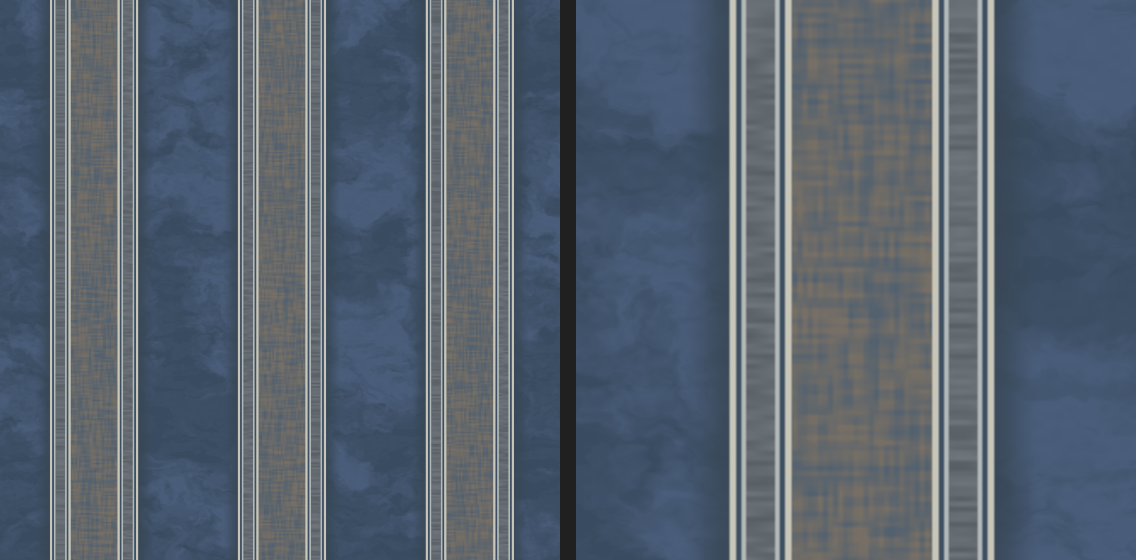
Left: the whole. Right: its middle third, enlarged.
This pattern is drawn by a three.js fragment shader. Its source:

```glsl
// Three woven taupe bands edged with paired cream lines over mottled blue plaster.
varying vec2 vUv;

// Layout, in canvas units
const float PERIOD = 0.3355;
const float FIRST_CENTER = 0.168;
const float BAND_HALF = 0.0775;
const float OUTER_LINE = 0.0768;
const float OUTER_THIN = 0.0703;
const float INNER_THIN = 0.0503;
const float INNER_LINE = 0.0438;
const float LINE_HALF = 0.0020;
const float THIN_HALF = 0.0014;
const float EDGE = 0.0010;
const float SHADE_REACH = 0.030;

// Texture
const float MOTTLE_SCALE = 13.0;
const float THREADS = 330.0;
const float THREAD_STRETCH = 0.14;

// Colours
const vec3 BLUE_LIGHT = vec3(0.290, 0.365, 0.480);
const vec3 BLUE_DARK = vec3(0.225, 0.295, 0.375);
const vec3 BLUE_EDGE = vec3(0.215, 0.275, 0.330);
const vec3 WEAVE_SLATE = vec3(0.325, 0.380, 0.435);
const vec3 WEAVE_TAN = vec3(0.465, 0.435, 0.395);
const vec3 SIDE_GRAY = vec3(0.390, 0.415, 0.440);
const vec3 GAP_BLUE = vec3(0.245, 0.310, 0.385);
const vec3 CREAM = vec3(0.780, 0.775, 0.720);
const vec3 SILVER = vec3(0.700, 0.725, 0.720);

float hash(vec2 p) {
  return fract(sin(dot(p, vec2(127.1, 311.7))) * 43758.5453);
}

float noise(vec2 p) {
  vec2 i = floor(p);
  vec2 f = fract(p);
  f = f * f * (3.0 - 2.0 * f);
  return mix(mix(hash(i), hash(i + vec2(1.0, 0.0)), f.x),
             mix(hash(i + vec2(0.0, 1.0)), hash(i + vec2(1.0, 1.0)), f.x), f.y);
}

float fbm(vec2 p) {
  float sum = 0.0;
  float amp = 0.5;
  for (int i = 0; i < 5; i++) {
    sum += amp * noise(p);
    p = mat2(1.6, 1.2, -1.2, 1.6) * p + 7.3;
    amp *= 0.55;
  }
  return sum;
}

// Coverage of the region d < halfWidth
float within(float d, float halfWidth) {
  return 1.0 - smoothstep(halfWidth - EDGE, halfWidth + EDGE, d);
}

float line(float d, float at, float halfWidth) {
  return within(abs(d - at), halfWidth);
}

// Trowelled patches with fine scuffs, darkening beside the bands
vec3 plaster(vec2 uv, float d) {
  vec2 p = uv * MOTTLE_SCALE * vec2(1.0, 1.2);
  vec2 warp = vec2(fbm(p + 3.1), fbm(p + 17.7)) - 0.5;
  float patches = smoothstep(0.36, 0.74, fbm(p + 2.2 * warp));
  float scuffs = smoothstep(0.50, 0.72, fbm(p * vec2(2.2, 4.5) + 4.0 * warp));
  float grain = noise(uv * vec2(150.0, 210.0)) - 0.5;
  float tone = 0.18 + 0.78 * patches - 0.28 * scuffs + 0.14 * grain;
  vec3 color = mix(BLUE_DARK, BLUE_LIGHT, clamp(tone, 0.0, 1.0));
  float shade = 1.0 - smoothstep(0.0, SHADE_REACH, d - BAND_HALF);
  return mix(color, BLUE_EDGE, 0.8 * shade);
}

// Crossed threads, in x and y separately
vec2 threads(vec2 uv) {
  float across = noise(uv * THREADS * vec2(THREAD_STRETCH, 1.0));
  float along = noise(uv * THREADS * vec2(1.0, THREAD_STRETCH) + 41.0);
  return vec2(across, along);
}

void main() {
  float x = mod(vUv.x - FIRST_CENTER + 0.5 * PERIOD, PERIOD) - 0.5 * PERIOD;
  float d = abs(x);
  vec2 weave = threads(vUv);

  vec3 color = plaster(vUv, d);

  // Band layers, from the outside in
  color = mix(color, GAP_BLUE, within(d, BAND_HALF));
  vec3 side = SIDE_GRAY + 0.09 * (weave.x - 0.5);
  color = mix(color, side, within(d, OUTER_THIN));
  color = mix(color, GAP_BLUE, within(d, INNER_THIN));
  float cloud = fbm(vUv * vec2(22.0, 16.0)) - 0.5;
  float tan01 = 0.5 + 0.75 * (weave.x + weave.y - 1.0) + 0.35 * cloud;
  vec3 cloth = mix(WEAVE_SLATE, WEAVE_TAN, clamp(tan01, 0.0, 1.0));
  color = mix(color, cloth, within(d, INNER_LINE));

  // Paired edging lines
  float thin = max(line(d, OUTER_THIN, THIN_HALF), line(d, INNER_THIN, THIN_HALF));
  float bold = max(line(d, OUTER_LINE, LINE_HALF), line(d, INNER_LINE, LINE_HALF));
  color = mix(color, SILVER, thin);
  color = mix(color, CREAM, bold);

  gl_FragColor = vec4(color, 1.0);
}
```
